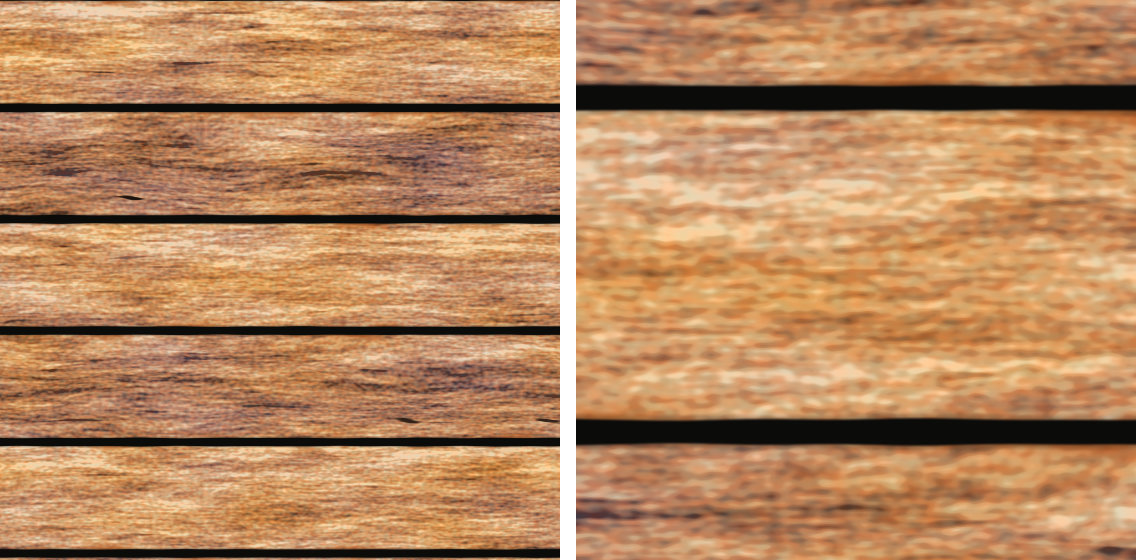
Left, the full canvas; right, a detail of the centre.
Write a three.js fragment shader that draws this texture.

```glsl
// Five weathered horizontal boards, alternately light and dark, split by black gaps.
// Stretched gradient noise gives the grain, a slope of fine noise gives the raised
// fibres, and a five-step tone ramp turns the sum into wood colours.
varying vec2 vUv;

vec2 hash2(vec2 p) {
  vec3 q = fract(vec3(p.xyx) * vec3(0.1031, 0.1030, 0.0973));
  q += dot(q, q.yzx + 33.33);
  return fract((q.xx + q.yz) * q.zy);
}

// Gradient at a lattice corner, wrapped across so the boards tile sideways
vec2 gradient(vec2 cell, float period) {
  cell.x = mod(cell.x, period);
  float angle = 6.2832 * hash2(cell + 17.0).x;
  return vec2(cos(angle), sin(angle));
}

// Gradient noise, about -0.7 to 0.7; freq.x must be a whole number
float noise(vec2 uv, vec2 freq) {
  vec2 p = uv * freq;
  vec2 i = floor(p);
  vec2 f = p - i;
  vec2 u = f * f * f * (f * (f * 6.0 - 15.0) + 10.0);
  vec2 e = vec2(0.0, 1.0);
  float a = dot(gradient(i, freq.x), f);
  float b = dot(gradient(i + e.yx, freq.x), f - e.yx);
  float c = dot(gradient(i + e.xy, freq.x), f - e.xy);
  float d = dot(gradient(i + e.yy, freq.x), f - e.yy);
  return mix(mix(a, b, u.x), mix(c, d, u.x), u.y);
}

vec3 woodRamp(float tone) {
  vec3 color = mix(vec3(0.33, 0.21, 0.16), vec3(0.60, 0.40, 0.28), smoothstep(0.08, 0.31, tone));
  color = mix(color, vec3(0.75, 0.51, 0.34), smoothstep(0.29, 0.46, tone));
  color = mix(color, vec3(0.84, 0.64, 0.45), smoothstep(0.46, 0.61, tone));
  return mix(color, vec3(0.95, 0.82, 0.66), smoothstep(0.61, 0.84, tone));
}

void main() {
  // Board index, height within the board, and distance to the nearest gap
  float level = (vUv.y - 0.0117) / 0.1989;
  float board = floor(level);
  float v = level - board;
  float dark = mod(board, 2.0);
  float gapDistance = min(v, 1.0 - v) * 0.1989;

  // Each board reads its own stretch of gently bent grain
  vec2 grain = vec2(vUv.x, vUv.y + (board + 2.0) * 1.37);
  grain.y += (0.006 + 0.008 * dark) * noise(grain, vec2(4.0, 11.0));

  float broad = noise(grain, vec2(3.0, 16.0));
  float streak = noise(grain, vec2(5.0, 48.0));
  float fiber = noise(grain, vec2(14.0, 125.0));
  float fine = noise(grain + 0.37, vec2(38.0, 230.0));
  float grit = noise(grain, vec2(110.0, 210.0));
  float relief = noise(grain, vec2(48.0, 100.0))
               - noise(grain + vec2(-0.002, 0.003), vec2(48.0, 100.0));

  float tone = 0.56 - 0.07 * dark;
  tone += 0.22 * broad + 0.27 * streak + 0.27 * fiber + 0.20 * fine;
  tone += 0.20 * grit + 0.17 * relief;

  // Dark heart of the dim boards, bright upper edge of the light ones
  tone -= 0.13 * dark * exp(-pow((v - 0.48 + 0.25 * broad) / 0.22, 2.0));
  tone += (0.13 - 0.08 * dark) * smoothstep(0.65, 0.95, v + 0.3 * streak);
  tone -= 0.05 * smoothstep(0.3, 0.05, v);

  // Thin dark splits along the grain
  float split = smoothstep(0.26, 0.48, noise(grain + 0.61, vec2(9.0, 105.0)));
  tone -= 0.30 * split * smoothstep(-0.15, 0.3, noise(grain + 0.2, vec2(4.0, 22.0)));

  vec3 color = woodRamp(tone);

  // Patches shift between orange and faded pink-grey, with faint coloured speckle
  float hue = noise(grain + 0.83, vec2(4.0, 13.0)) + 0.4 * noise(grain, vec2(12.0, 60.0));
  color += (hue + 0.10 - 0.24 * dark) * vec3(0.05, 0.0, -0.12);
  color += 0.09 * noise(grain + 0.45, vec2(90.0, 180.0)) * vec3(1.0, -0.4, -0.8);

  // Rusty stains beside the gaps
  float stain = smoothstep(0.022, 0.008, gapDistance)
              * smoothstep(0.08, 0.4, noise(grain, vec2(7.0, 24.0)));
  color = mix(color, vec3(0.72, 0.36, 0.13), 0.6 * stain);

  // Small tapered nicks low on the dark boards
  for (int k = 0; k < 2; k++) {
    float nickX = board > 2.0 ? 0.235 : 0.73 + 0.25 * float(k);
    vec2 d = vec2(vUv.x - nickX, (v - 0.19) * 0.1989 + 0.12 * (vUv.x - nickX));
    float nick = smoothstep(1.3, 0.5, length(d / vec2(0.022, 0.0035)) + 0.5 * fine);
    color = mix(color, vec3(0.10, 0.07, 0.05), 0.85 * dark * nick);
  }

  // Black gap with a slightly uneven lip and a soft shadow
  float lip = gapDistance + 0.0016 * noise(vUv, vec2(14.0, 10.0));
  color *= mix(0.72, 1.0, smoothstep(0.007, 0.012, lip));
  color = mix(vec3(0.045, 0.042, 0.038), color, smoothstep(0.0062, 0.0086, lip));

  gl_FragColor = vec4(clamp(color, 0.0, 1.0), 1.0);
}
```
